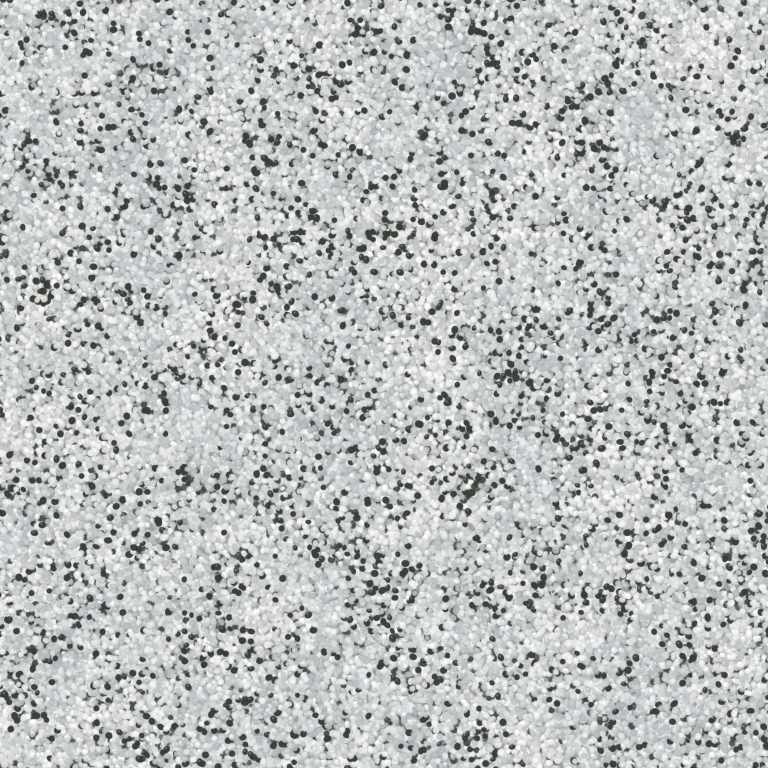
A WebGL 2 fragment shader for this texture:

```glsl
#version 300 es
precision highp float;
// Fine speckled granite: packed translucent pale grains with clustered dark ones.

uniform vec2 u_resolution;
out vec4 fragColor;

const float GRAINS = 118.0;       // grain cells across the canvas
const int LAYERS = 3;             // stacked layers, deepest first
const float MIN_RADIUS = 0.42;    // in cells
const float MAX_RADIUS = 0.60;
const float EDGE = 0.27;          // edge softness, in cells
const float DARK_SHARE = 0.135;   // mean fraction of dark grains
const float CLUSTERING = 2.0;     // how strongly dark grains gather
const float CLUSTER_SCALE = 15.0; // clusters across the canvas
const float TINT_SCALE = 8.0;     // pale patches across the canvas
const float PALE_OPACITY = 0.85;
const float DARK_OPACITY = 0.97;
const float GLINT_SHARE = 0.22;   // fraction of grains with a glint
const vec2 LIGHT_DIR = vec2(-0.25, 0.35);

const vec3 GAP_COLOR = vec3(0.62, 0.64, 0.63);
const vec3 PALE_LOW = vec3(0.735, 0.757, 0.765);
const vec3 PALE_HIGH = vec3(1.0, 1.0, 0.995);
const vec3 COOL_TINT = vec3(-0.022, 0.0, 0.018);
const vec3 DARK_TOP = vec3(0.225, 0.245, 0.22);
const vec3 DARK_DEEP = vec3(0.36, 0.385, 0.36);

// Integer hash giving four values in 0..1
vec4 hash4(ivec2 cell, int seed) {
    uvec4 v = uvec4(uvec2(cell), uint(seed), uint(seed) * 7u + 3u);
    v = v * 1664525u + 1013904223u;
    v += v.yzxy * v.wxyz;
    v ^= v >> 16u;
    v += v.yzxy * v.wxyz;
    v ^= v >> 16u;
    return vec4(v >> 8u) / 16777216.0;
}

vec2 gradient(ivec2 corner, int seed) {
    float angle = 6.28318 * hash4(corner, seed).x;
    return vec2(cos(angle), sin(angle));
}

float gradientNoise(vec2 p, int seed) {
    ivec2 i = ivec2(floor(p));
    vec2 f = fract(p);
    vec2 u = f * f * f * (f * (f * 6.0 - 15.0) + 10.0);
    float a = dot(gradient(i, seed), f);
    float b = dot(gradient(i + ivec2(1, 0), seed), f - vec2(1, 0));
    float c = dot(gradient(i + ivec2(0, 1), seed), f - vec2(0, 1));
    float d = dot(gradient(i + ivec2(1, 1), seed), f - vec2(1, 1));
    return mix(mix(a, b, u.x), mix(c, d, u.x), u.y);
}

// Distance from the centre of a slightly squashed, rotated grain
float grainDistance(vec2 offset, float angle, float squash) {
    float c = cos(angle), s = sin(angle);
    vec2 q = mat2(c, -s, s, c) * offset;
    return length(q * vec2(squash, 1.0 / squash));
}

// Lay one layer of grains over the colour below
vec3 addLayer(vec3 below, vec2 uv, int layer, float edge) {
    vec2 shift = float(layer) * vec2(0.37, 0.61);
    vec2 p = uv * GRAINS + shift;
    ivec2 home = ivec2(floor(p));
    float height = float(layer) / float(LAYERS - 1);
    vec3 color = below;

    for (int y = -1; y <= 1; y++)
    for (int x = -1; x <= 1; x++) {
        ivec2 cell = home + ivec2(x, y);
        vec4 place = hash4(cell, 11 + layer);
        vec4 look = hash4(cell, 41 + layer);
        vec2 center = vec2(cell) + place.xy;
        vec2 offset = p - center;
        float radius = mix(MIN_RADIUS, MAX_RADIUS, place.z);
        float dist = grainDistance(offset, 6.28318 * place.w, mix(0.86, 1.16, look.w));
        float cover = 1.0 - smoothstep(radius - 0.6 * edge, radius + 0.4 * edge, dist);
        if (cover <= 0.0) continue;

        // Kind of grain, gathered by slow noise
        vec2 site = (center - shift) / GRAINS;
        float cluster = gradientNoise(site * CLUSTER_SCALE, 71);
        float chance = DARK_SHARE * max(0.15, 1.0 + CLUSTERING * cluster);
        bool isDark = look.x < chance;

        // Pale grains vary in brightness and in coolness
        float patchTone = gradientNoise(site * TINT_SCALE, 91);
        float tone = clamp(look.y + 0.25 * patchTone, 0.0, 1.0);
        vec3 pale = mix(PALE_LOW, PALE_HIGH, tone);
        pale += COOL_TINT * (look.z - 0.45 - 0.5 * patchTone);
        vec3 grain = isDark ? mix(DARK_DEEP, DARK_TOP, height) : pale;

        // Rounded shading and an occasional glint
        float rim = dist / radius;
        grain *= 1.0 - 0.09 * rim * rim + 0.06 * dot(offset, LIGHT_DIR);
        float glint = 1.0 - smoothstep(0.05, 0.3, length(offset - LIGHT_DIR * radius));
        grain += (isDark ? 0.18 : 0.12) * glint * step(1.0 - GLINT_SHARE, look.w);

        color = mix(color, grain, cover * (isDark ? DARK_OPACITY : PALE_OPACITY));
    }
    return color;
}

void main() {
    float size = min(u_resolution.x, u_resolution.y);
    vec2 uv = gl_FragCoord.xy / size;
    float edge = max(EDGE, 1.2 * GRAINS / size);

    vec3 color = GAP_COLOR;
    for (int layer = 0; layer < LAYERS; layer++) color = addLayer(color, uv, layer, edge);
    fragColor = vec4(clamp(color, 0.0, 1.0), 1.0);
}
```
